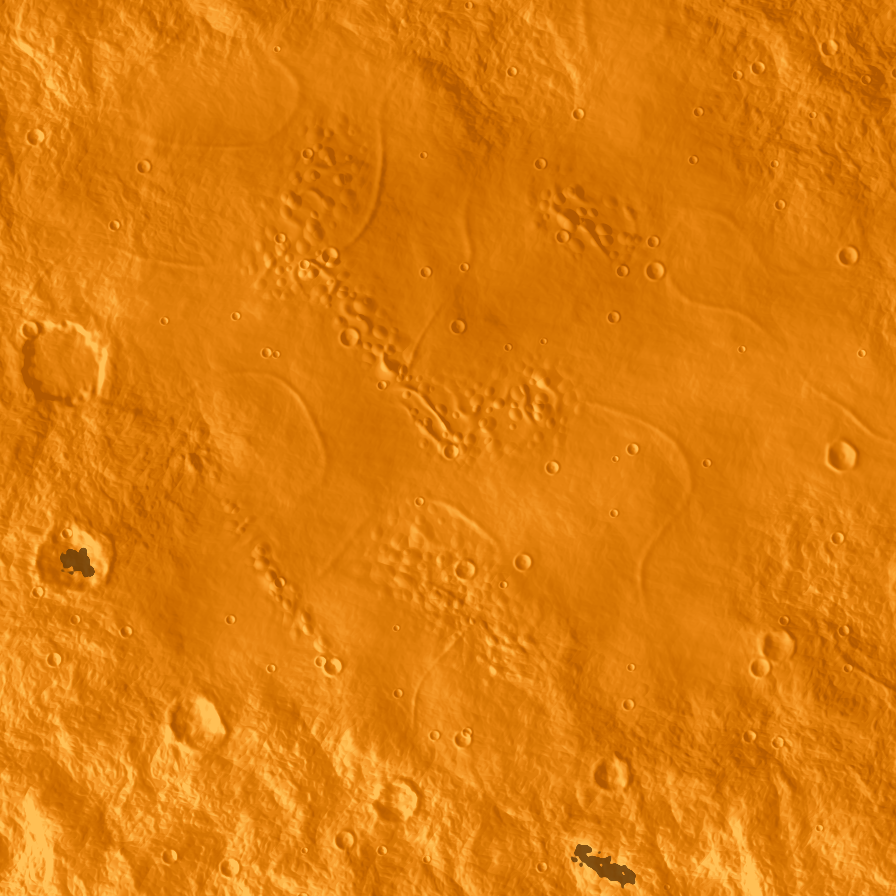
This texture is drawn by a three.js fragment shader. Its source:

```glsl
// Orange cratered desert plain seen from orbit, lit from the left, with rugged margins.
#define LIGHT_DIR vec2(-0.94, -0.34)
#define SAMPLE_STEP 0.001
#define ROUGHNESS 0.2
#define PLAIN_ROUGHNESS 0.22
#define KNOB_HEIGHT 2.6
#define WORM_HEIGHT 0.021
#define CRATER_DEPTH 2.1
#define WRINKLE_HEIGHT 0.009
#define HILL_HEIGHT 0.085
#define BASE_TONE 2.1
#define RIM_CRATERS 7

varying vec2 vUv;

float hash(vec2 p) {
  return fract(sin(dot(p, vec2(127.1, 311.7))) * 43758.5453);
}

float slopeAt(vec2 corner, vec2 f) {
  float a = 6.2832 * hash(corner);
  return dot(vec2(cos(a), sin(a)), f);
}

// Gradient noise centred on 0.5
float noise(vec2 p) {
  vec2 i = floor(p), f = fract(p), e = vec2(1.0, 0.0);
  vec2 u = f * f * f * (f * (f * 6.0 - 15.0) + 10.0);
  return 0.5 + mix(mix(slopeAt(i, f), slopeAt(i + e, f - e), u.x),
                   mix(slopeAt(i + e.yx, f - e.yx), slopeAt(i + 1.0, f - 1.0), u.x), u.y);
}

// Partly creased fractal relief
float relief(vec2 p) {
  float sum = 0.0, amp = 0.5;
  for (int i = 0; i < 5; i++) {
    float n = noise(p);
    sum += amp * (0.6 * n + 0.4 * abs(2.0 * n - 1.0));
    p = mat2(1.6, 1.2, -1.2, 1.6) * p + 7.3;
    amp *= 0.51;
  }
  return sum;
}

// Soft falloff around the segment a-b
float spot(vec2 p, vec2 a, vec2 b, float width) {
  vec2 ab = b - a;
  float t = clamp(dot(p - a, ab) / max(dot(ab, ab), 1e-6), 0.0, 1.0);
  float d = length(p - a - ab * t) / width;
  return exp(-d * d);
}

// Round knobs, one per cell, merging where they overlap
float domes(vec2 p, float cells) {
  float top = 0.0;
  for (int k = 0; k < 9; k++) {
    vec2 id = floor(p * cells) + vec2(mod(float(k), 3.0), floor(float(k) / 3.0)) - 1.0;
    float radius = 0.25 + 0.35 * hash(id + 2.3);
    float d = length(p * cells - id - vec2(hash(id + 7.1), hash(id + 19.7))) / radius;
    float bump = max(1.0 - d * d, 0.0);
    top = max(top, radius * bump * sqrt(bump) * step(0.4, hash(id + 41.0)));
  }
  return top / cells;
}

// Bowl with a raised rim; d is the distance in crater radii
float crater(float d, float floorSize) {
  float rim = (d - 1.05) / 0.22;
  return 0.4 * exp(-rim * rim) - (1.0 - smoothstep(floorSize, 1.0, d));
}

// One possible small crater per cell
float scatterCraters(vec2 p, float cells, float chance, float size) {
  vec2 id = floor(p * cells);
  float radius = size * (0.7 + 0.7 * hash(id + 3.7));
  vec2 center = 0.25 + 0.5 * vec2(hash(id + 11.3), hash(id + 23.9));
  float d = length(fract(p * cells) - center) / radius;
  return step(hash(id + 5.1), chance) * crater(d, 0.25) * radius / cells;
}

// Large craters circle the plain
vec2 rimCenter(float i) {
  float a = 2.9 + 0.56 * i;
  return 0.5 + vec2(0.44, 0.4) * vec2(cos(a), sin(a));
}

float rimCraters(vec2 p) {
  float h = 0.0, ragged = 0.22 * (noise(p * 34.0) - 0.5) + 0.14 * (noise(p * 90.0) - 0.5);
  for (int i = 0; i < RIM_CRATERS; i++) {
    float k = float(i);
    float radius = 0.013 + 0.037 * exp(-0.45 * k);
    float d = length(p - rimCenter(k)) / radius + ragged;
    h += radius * (i == 0 ? 0.4 * crater(d, 0.7) : crater(d, 0.15));
  }
  return h;
}

// Chains and massifs of knobs
float knobMask(vec2 p) {
  float m = spot(p, vec2(0.36, 0.70), vec2(0.49, 0.52), 0.022);
  m += spot(p, vec2(0.53, 0.53), vec2(0.60, 0.55), 0.04);
  m += spot(p, vec2(0.63, 0.77), vec2(0.68, 0.74), 0.032);
  m += 0.8 * spot(p, vec2(0.26, 0.43), vec2(0.37, 0.25), 0.014);
  m += 0.65 * spot(p, vec2(0.47, 0.38), vec2(0.56, 0.29), 0.055);
  m += 0.8 * spot(p, vec2(0.31, 0.70), vec2(0.37, 0.83), 0.035);
  return min(m + 0.8 * spot(p, vec2(0.21, 0.50), vec2(0.23, 0.48), 0.02), 1.0);
}

float height(vec2 p) {
  vec2 warped = p + 0.012 * vec2(noise(p * 12.0), noise(p * 12.0 + 31.0));
  // Rugged margins around a smooth plain, quieter on the largest crater floor
  float edge = length((p - vec2(0.57, 0.58)) / vec2(0.5, 0.4));
  float rough = smoothstep(0.65, 1.25, edge + 0.7 * (noise(p * 5.0) - 0.5));
  rough *= 1.0 - 0.8 * spot(p, rimCenter(0.0), rimCenter(0.0), 0.06);
  float h = ROUGHNESS * mix(PLAIN_ROUGHNESS, 1.0, rough) * (relief(warped * 9.0) - 0.45);
  // Broad southern hills
  h += HILL_HEIGHT * (1.0 - smoothstep(0.05, 0.45, p.y)) * noise(warped * 13.0 + 5.3);
  // Thin wrinkle ridges
  float ridge = (noise(warped * 5.0 + 17.3) - 0.57) / 0.022;
  h += WRINKLE_HEIGHT * exp(-ridge * ridge) * noise(p * 13.0);
  // Knobs, coarse and fine, with winding ridges in the massifs
  float mask = knobMask(p), worm = (noise(warped * 27.0 + 9.0) - 0.5) / 0.13;
  h += KNOB_HEIGHT * mask * (domes(warped, 68.0) + domes(warped + 0.4, 39.0));
  h += WORM_HEIGHT * mask * mask * exp(-worm * worm);
  // Craters of three sizes
  float pits = scatterCraters(p, 9.0, 0.3, 0.066) + scatterCraters(p + 0.37, 23.0, 0.1, 0.1);
  return h + CRATER_DEPTH * (pits + rimCraters(p));
}

// Tone 0 to 5 runs from shadow to highlight
vec3 palette(float t) {
  vec3 c = mix(vec3(0.70, 0.35, 0.0), vec3(0.80, 0.42, 0.0), clamp(t, 0.0, 1.0));
  c = mix(c, vec3(0.85, 0.47, 0.02), clamp(t - 1.0, 0.0, 1.0));
  c = mix(c, vec3(0.91, 0.52, 0.07), clamp(t - 2.0, 0.0, 1.0));
  c = mix(c, vec3(0.97, 0.61, 0.17), clamp(t - 3.0, 0.0, 1.0));
  return mix(c, vec3(1.0, 0.75, 0.33), clamp(t - 4.0, 0.0, 1.0));
}

void main() {
  vec2 p = vUv, offset = LIGHT_DIR * SAMPLE_STEP;
  float slope = (height(p - offset) - height(p + offset)) / (2.0 * SAMPLE_STEP);
  float tone = BASE_TONE + slope / (1.0 + 0.2 * abs(slope));
  // Broad albedo, faint streaks and a brighter south
  tone += 1.3 * (noise(p * 2.6 + 4.2) - 0.5) + 1.3 * (noise(p * 8.0 + 2.1) - 0.5);
  tone += 0.35 * (noise(vec2(p.x * 16.0, p.y * 90.0 + p.x * 25.0)) - 0.5);
  tone += 0.65 * (1.0 - smoothstep(0.05, 0.5, p.y)) - 0.25 * smoothstep(0.5, 0.9, p.x);
  // Ragged unlit gaps
  float gap = spot(p, rimCenter(1.0), rimCenter(1.0), 0.018) + spot(p, vec2(0.65, 0.045), vec2(0.70, 0.02), 0.014)
            + spot(p, vec2(0.09, 0.38), vec2(0.10, 0.36), 0.006);
  gap = smoothstep(0.42, 0.5, gap * (0.3 + noise(p * 120.0)));
  gl_FragColor = vec4(mix(palette(tone), vec3(0.42, 0.24, 0.03), 0.85 * gap), 1.0);
}
```
